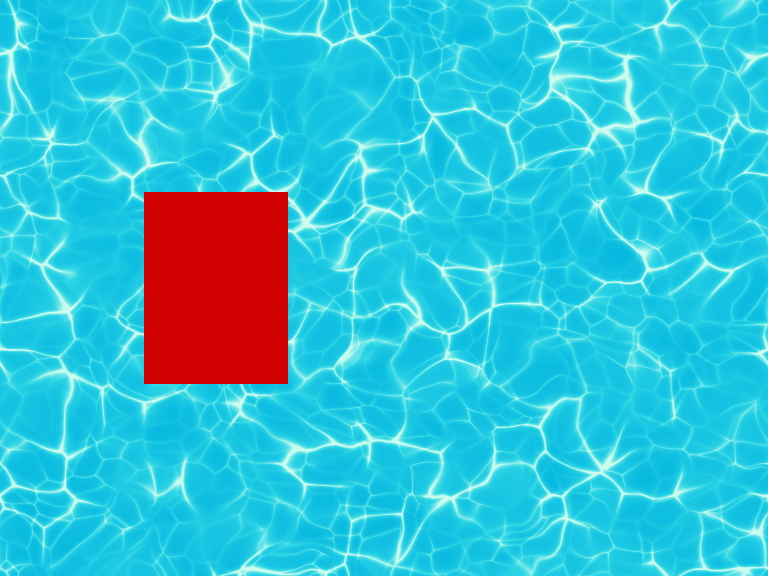
Give the GLSL for this texture, as a WebGL 1 fragment shader.

```glsl
precision highp float;
// Sunlit pool water with a plain red panel. Warped cellular noise gives the
// bright caustic filaments, wrapped value noise the soft mottling below them.
// Every lattice has a whole number of cells per side, so the canvas tiles.
uniform vec2 u_resolution;

vec2 hash2(vec2 p) {
  vec3 q = fract(vec3(p.xyx) * vec3(0.1031, 0.1030, 0.0973));
  q += dot(q, q.yzx + 33.33);
  return fract((q.xx + q.yz) * q.zy);
}

// Two independent channels of value noise, repeating once per unit of uv.
vec2 wrapNoise(vec2 uv, vec2 cells, float seed) {
  vec2 p = uv * cells;
  vec2 i = floor(p);
  vec2 f = fract(p);
  f = f * f * f * (f * (f * 6.0 - 15.0) + 10.0);
  vec2 a = hash2(mod(i, cells) + seed);
  vec2 b = hash2(mod(i + vec2(1.0, 0.0), cells) + seed);
  vec2 c = hash2(mod(i + vec2(0.0, 1.0), cells) + seed);
  vec2 d = hash2(mod(i + vec2(1.0, 1.0), cells) + seed);
  return mix(mix(a, b, f.x), mix(c, d, f.x), f.y);
}

// Distances to the three nearest cell points, in ascending order.
vec3 nearestThree(vec2 uv, vec2 cells, float seed) {
  vec2 p = uv * cells;
  vec2 i = floor(p);
  vec2 f = fract(p);
  vec3 near = vec3(8.0);
  for (int y = -1; y <= 1; y++) {
    for (int x = -1; x <= 1; x++) {
      vec2 o = vec2(float(x), float(y));
      float d = length(o + hash2(mod(i + o, cells) + seed) - f);
      if (d < near.x) near = vec3(d, near.xy);
      else if (d < near.y) near = vec3(near.x, d, near.y);
      else near.z = min(near.z, d);
    }
  }
  return near;
}

// A net of light: thin filaments that fade in and out, flare at the knots
// and carry a wide, faint glow.
float caustics(vec2 uv, vec2 cells, float strength, float seed) {
  vec3 near = nearestThree(uv, cells, seed);
  float edge = near.y - near.x;
  float knot = exp(-(near.z - near.x) / 0.2);
  float fade = smoothstep(0.2, 0.85, wrapNoise(uv, cells, seed + 51.0).x);
  float filament = exp(-edge / 0.07) * fade * (1.0 + 0.8 * knot);
  return strength * filament + 0.28 * exp(-edge * 6.0);
}

vec3 waterColor(float light) {
  vec3 deep = vec3(0.02, 0.72, 0.875);
  vec3 shallow = vec3(0.19, 0.84, 0.90);
  vec3 glint = vec3(0.80, 0.99, 0.93);
  vec3 water = mix(deep, shallow, clamp(light, 0.0, 1.0));
  return mix(water, glint, clamp((light - 1.0) / 1.6, 0.0, 1.0));
}

// Coverage of an axis-aligned box, smoothed over one pixel.
float boxMask(vec2 uv, vec2 low, vec2 high) {
  vec2 inset = min(uv - low, high - uv) * u_resolution;
  return clamp(min(inset.x, inset.y) + 0.5, 0.0, 1.0);
}

void main() {
  vec2 uv = gl_FragCoord.xy / u_resolution;

  // Bend the cell walls into arcs
  vec2 bend = (wrapNoise(uv, vec2(12.0, 9.0), 7.0) - 0.5) * 0.04;
  bend += (wrapNoise(uv, vec2(29.0, 22.0), 19.0) - 0.5) * 0.014;
  vec2 bent = uv + bend * vec2(1.0, 1.33);

  // Cloudy depth, then a coarse and a fine net of light
  float cloud = 0.55 * wrapNoise(bent, vec2(14.0, 12.0), 83.0).x
              + 0.30 * wrapNoise(bent, vec2(36.0, 30.0), 37.0).x
              + 0.15 * wrapNoise(bent, vec2(88.0, 70.0), 61.0).x;
  float light = 0.6 * cloud - 0.05;
  light += caustics(bent, vec2(15.0, 13.0), 1.9, 3.0);
  light += caustics(bent + bend.yx * 0.4, vec2(26.0, 22.0), 0.8, 131.0);

  // Red panel
  float panel = boxMask(uv, vec2(0.1875, 1.0 / 3.0), vec2(0.375, 2.0 / 3.0));
  gl_FragColor = vec4(mix(waterColor(light), vec3(0.82, 0.0, 0.0), panel), 1.0);
}
```
